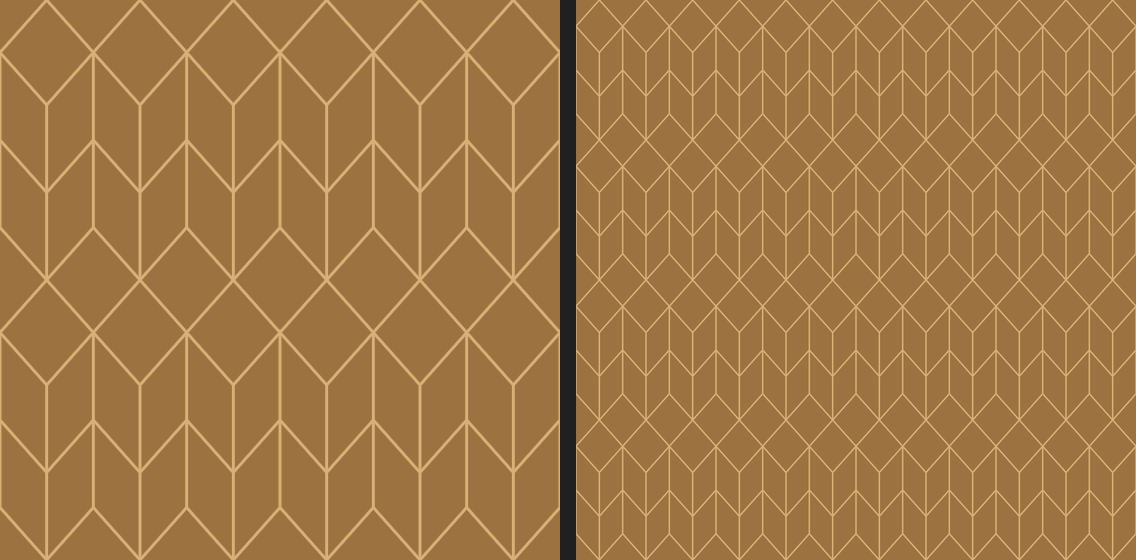
Left, the tile; right, the same tile 2 across and 2 down.
This pattern is drawn by a Shadertoy shader. Its source:

```glsl
// Geometric lattice of thin pale lines on brown: rows of diamonds above two
// tiers of chevron panels. Each cell, 1 wide and 3 tall, is mirrored about its
// centre line and drawn as distances to segments; 6 by 2 cells fill the canvas.

float segmentDistance(vec2 p, vec2 a, vec2 b) {
    vec2 pa = p - a, ba = b - a;
    return length(pa - ba * clamp(dot(pa, ba) / dot(ba, ba), 0.0, 1.0));
}

// x: distance from the cell's centre line, 0 to 0.5; y: depth from its top, 0 to 3
float latticeDistance(vec2 p) {
    const float rise = 0.5625;    // height of a slanted line over half a cell
    const float tier = 0.9375;    // height of a chevron panel

    // Upper sides of the diamond
    float d = segmentDistance(p, vec2(0.0), vec2(0.5, rise));

    // Lower sides of the diamond, then the chevrons below it
    for (int i = 0; i < 3; i++) {
        float top = rise + tier * float(i);
        d = min(d, segmentDistance(p, vec2(0.5, top), vec2(0.0, top + rise)));
    }

    // Uprights at the centre and at the sides of the cell
    d = min(d, segmentDistance(p, vec2(0.0, 2.0 * rise), vec2(0.0, 3.0)));
    return min(d, segmentDistance(p, vec2(0.5, rise), vec2(0.5, rise + 2.0 * tier)));
}

void mainImage(out vec4 fragColor, in vec2 fragCoord) {
    vec2 uv = fragCoord / iResolution.xy;
    vec2 cell = fract(vec2(uv.x, 1.0 - uv.y) * vec2(6.0, 2.0));
    vec2 p = vec2(abs(cell.x - 0.5), cell.y * 3.0);

    // Line coverage, smoothed over one pixel
    float pixel = 6.0 / min(iResolution.x, iResolution.y);
    float line = clamp(0.5 + (0.0156 - latticeDistance(p)) / pixel, 0.0, 1.0);

    vec3 color = mix(vec3(0.61, 0.45, 0.25), vec3(0.85, 0.69, 0.47), line);
    fragColor = vec4(color, 1.0);
}
```
